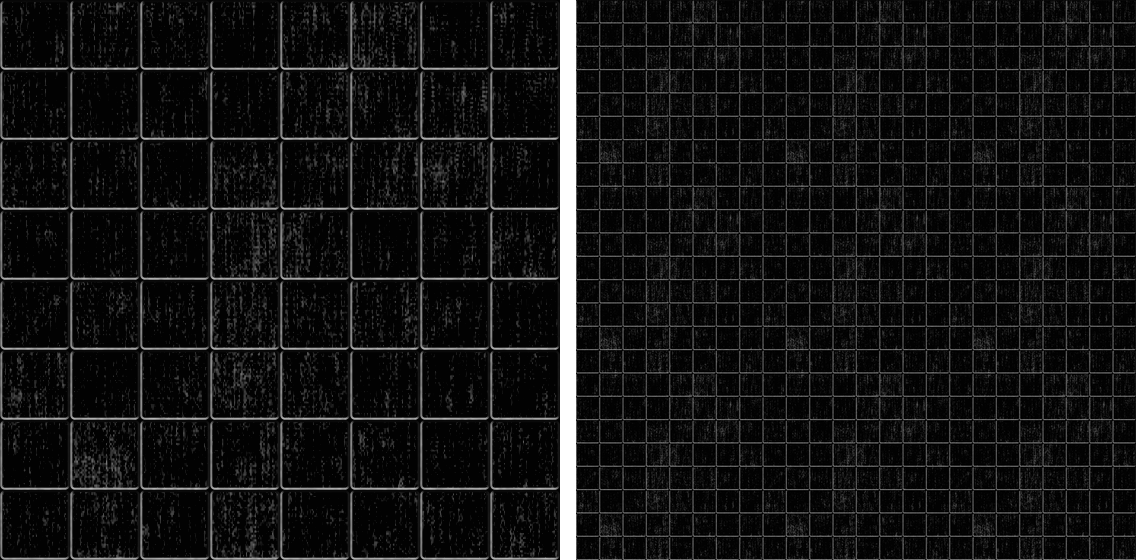
Left, the tile; right, the same tile 3 across and 3 down.
Write a Shadertoy shader that draws this texture.

```glsl
const float TILES = 8.0;              // repeats across and down
const float HALF_SIZE = 0.481;        // rim centre line, in tile units
const float CORNER_RADIUS = 0.05;
const float RIM_HALF_WIDTH = 0.0145;
const float LEFT_LIGHT = 0.52;        // rim brightness by facing
const float BOTTOM_LIGHT = 0.65;
const float RIGHT_LIGHT = 0.09;
const float TOP_LIGHT = 0.03;
const vec2 GRAIN_PERIOD = vec2(384.0, 256.0);
const vec2 STREAK_PERIOD = vec2(320.0, 24.0);
const vec2 PATCH_PERIOD = vec2(24.0);
const float WEAR_THRESHOLD = 0.68;    // grain level that shows on a clean tile
const float WEAR_SPREAD = 0.25;       // how far wear lowers that level
const float WEAR_GAIN = 0.85;
const vec3 BASE_COLOR = vec3(0.006);
const vec3 LIGHT_COLOR = vec3(1.0);

float hash(vec2 p) {
    return fract(sin(dot(p, vec2(127.1, 311.7))) * 43758.5453);
}

// Value noise over the unit square that wraps after a whole period
float wrapNoise(vec2 uv, vec2 period) {
    vec2 p = uv * period;
    vec2 i = floor(p);
    vec2 f = p - i;
    f = f * f * (3.0 - 2.0 * f);
    vec2 a = mod(i, period);
    vec2 b = mod(i + 1.0, period);
    return mix(mix(hash(a), hash(vec2(b.x, a.y)), f.x),
               mix(hash(vec2(a.x, b.y)), hash(b), f.x), f.y);
}

// Worn speckle: fine grain and vertical streaks, stronger on some tiles
float wearAmount(vec2 uv, vec2 tile) {
    float tileWear = hash(tile + 0.5);
    vec2 shift = vec2(hash(tile + 3.7), hash(tile + 8.3));
    float blotch = 0.7 * wrapNoise(uv + shift, PATCH_PERIOD)
                 + 0.3 * wrapNoise(uv + shift, PATCH_PERIOD * 3.0);
    float wear = 0.65 * tileWear * tileWear + 0.6 * smoothstep(0.4, 0.9, blotch);
    float grain = 0.55 * wrapNoise(uv, GRAIN_PERIOD)
                + 0.45 * wrapNoise(uv, STREAK_PERIOD);
    return WEAR_GAIN * max(grain - WEAR_THRESHOLD + WEAR_SPREAD * wear, 0.0);
}

void mainImage(out vec4 fragColor, in vec2 fragCoord) {
    vec2 uv = fragCoord / iResolution.xy;
    vec2 tile = floor(uv * TILES);
    vec2 p = fract(uv * TILES) - 0.5;
    float soft = max(0.6 * TILES / min(iResolution.x, iResolution.y), 0.006);

    // Rounded square and its outward direction
    vec2 q = abs(p) - HALF_SIZE + CORNER_RADIUS;
    vec2 outside = max(q, 0.0);
    float d = length(outside) + min(max(q.x, q.y), 0.0) - CORNER_RADIUS;
    vec2 normal = sign(p) * normalize(max(q, 0.0001));

    // Bevelled rim lit from the lower left
    vec2 facing = normal * normal;
    float light = facing.x * (normal.x < 0.0 ? LEFT_LIGHT : RIGHT_LIGHT)
                + facing.y * (normal.y < 0.0 ? BOTTOM_LIGHT : TOP_LIGHT);
    float rim = 1.0 - smoothstep(RIM_HALF_WIDTH - soft, RIM_HALF_WIDTH + soft, abs(d));
    light *= 0.88 + 0.24 * wrapNoise(uv, vec2(160.0));

    // Worn face inside, dark joint outside
    float face = 1.0 - smoothstep(-soft, soft, d);
    float value = mix(wearAmount(uv, tile) * face, light, rim);
    fragColor = vec4(BASE_COLOR + LIGHT_COLOR * value, 1.0);
}
```
